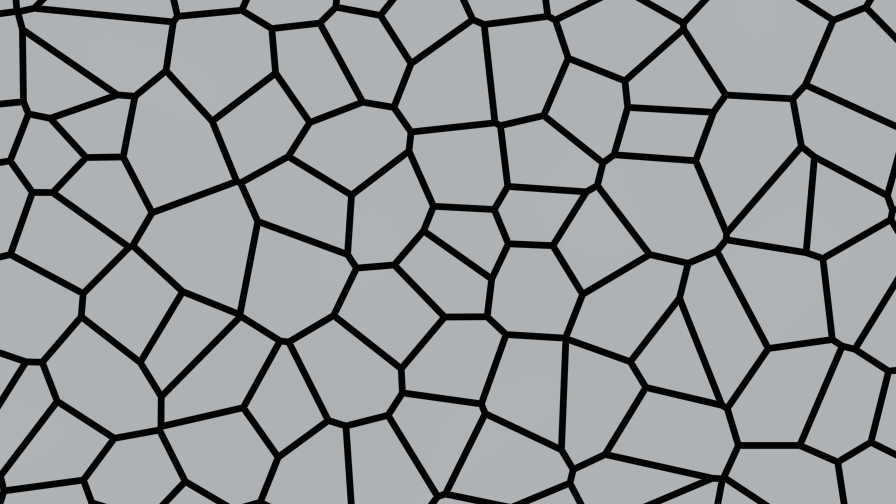
Reproduce this pattern procedurally as a Shadertoy shader.

```glsl
#define CELLS_PER_HEIGHT 6.2
#define JITTER 0.95
#define LINE_HALF_WIDTH 0.0067
#define EDGE_PIXELS 0.75
#define MOTTLE_SCALE 3.0
#define MOTTLE_AMOUNT 0.008
#define PLATE_COLOR vec3(0.686, 0.698, 0.709)
#define LINE_COLOR vec3(0.008)

// Integer hash: lattice point to two values in 0..1
vec2 hash2(vec2 lattice) {
    uvec2 q = uvec2(ivec2(lattice) + 4096);
    uint h = q.x * 73856093u ^ q.y * 19349663u;
    h = (h ^ (h >> 16)) * 73244475u;
    h = (h ^ (h >> 15)) * 668265263u;
    h ^= h >> 16;
    return vec2(h & 65535u, h >> 16) / 65535.0;
}

vec2 cellSeed(vec2 cell) {
    return cell + 0.5 + JITTER * (hash2(cell) - 0.5);
}

float cornerSlope(vec2 corner, vec2 p) {
    return dot(hash2(corner + 301.0) * 2.0 - 1.0, p - corner);
}

float gradientNoise(vec2 p) {
    vec2 i = floor(p), f = p - i;
    vec2 u = f * f * f * (f * (f * 6.0 - 15.0) + 10.0);
    vec2 e = vec2(1.0, 0.0);
    return mix(mix(cornerSlope(i, p), cornerSlope(i + e, p), u.x),
               mix(cornerSlope(i + e.yx, p), cornerSlope(i + e.xx, p), u.x), u.y);
}

// Distance to the nearest straight border between Voronoi cells
float borderDistance(vec2 p) {
    vec2 base = floor(p), home = base, toHome = vec2(0.0);
    float nearest = 1e3;

    // Find the seed that owns this point
    for (int y = -2; y <= 2; y++)
    for (int x = -2; x <= 2; x++) {
        vec2 cell = base + vec2(x, y);
        vec2 toSeed = cellSeed(cell) - p;
        float d = dot(toSeed, toSeed);
        if (d < nearest) {
            nearest = d;
            home = cell;
            toHome = toSeed;
        }
    }

    // Measure to the bisector with each neighbour
    float border = 1e3;
    for (int y = -2; y <= 2; y++)
    for (int x = -2; x <= 2; x++) {
        if (x == 0 && y == 0) continue;
        vec2 toSeed = cellSeed(home + vec2(x, y)) - p;
        vec2 span = toSeed - toHome;
        border = min(border, dot(0.5 * (toHome + toSeed), span) / max(length(span), 1e-4));
    }
    return border;
}

void mainImage(out vec4 fragColor, in vec2 fragCoord) {
    vec2 uv = fragCoord / iResolution.y;
    float dist = borderDistance(uv * CELLS_PER_HEIGHT) / CELLS_PER_HEIGHT;

    // Nearly flat plates split by dark, even lines
    vec3 plate = PLATE_COLOR + MOTTLE_AMOUNT * gradientNoise(uv * MOTTLE_SCALE);
    float edge = EDGE_PIXELS / iResolution.y;
    float plateMask = smoothstep(LINE_HALF_WIDTH - edge, LINE_HALF_WIDTH + edge, dist);
    fragColor = vec4(mix(LINE_COLOR, plate, plateMask), 1.0);
}
```
